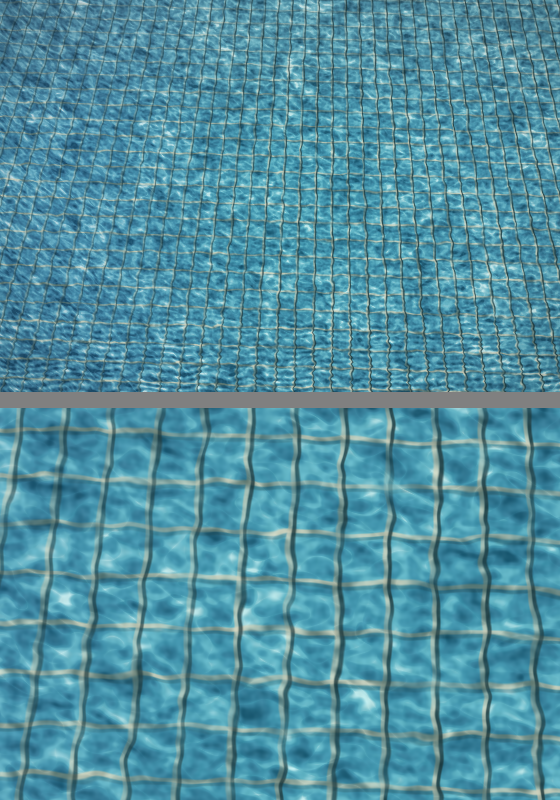
Top: the whole. Bottom: its middle third, enlarged.
Write a WebGL 2 fragment shader that draws this texture.

```glsl
#version 300 es
precision highp float;
// Tiled pool floor seen in perspective through rippling, sunlit water.
uniform vec2 u_resolution;
out vec4 fragColor;

vec2 hash2(vec2 p) {
  vec3 q = fract(p.xyx * vec3(0.1031, 0.1030, 0.0973));
  q += dot(q, q.yzx + 33.33);
  return fract((q.xx + q.yz) * q.zy) * 2.0 - 1.0;
}

// Gradient noise, roughly -0.7 to 0.7.
float noise(vec2 p) {
  vec2 i = floor(p), f = fract(p);
  vec2 s = f * f * f * (f * (f * 6.0 - 15.0) + 10.0);
  float a = dot(hash2(i), f);
  float b = dot(hash2(i + vec2(1, 0)), f - vec2(1, 0));
  float c = dot(hash2(i + vec2(0, 1)), f - vec2(0, 1));
  float d = dot(hash2(i + vec2(1, 1)), f - vec2(1, 1));
  return mix(mix(a, b, s.x), mix(c, d, s.x), s.y);
}

vec2 noise2(vec2 p) {
  return vec2(noise(p), noise(p + vec2(37.2, 91.7)));
}

// Thin bright crests where the noise crosses zero.
float crest(vec2 p, float sharpness) {
  return pow(max(0.0, 1.0 - 2.0 * abs(noise(p))), sharpness);
}

// Soft-edged line; the distance and half width are in canvas heights.
float line(float dist, float halfWidth) {
  float soft = 0.0007 + 0.5 / u_resolution.y;
  return 1.0 - smoothstep(halfWidth - soft, halfWidth + soft, abs(dist));
}

// Signed distance to the nearest whole number, scaled to the canvas.
float nearest(float cell, float spacing) {
  return (fract(cell + 0.5) - 0.5) * spacing;
}

void main() {
  // x and y in canvas heights, with y running down from the top.
  vec2 p = gl_FragCoord.xy / u_resolution.y;
  p.y = 1.0 - p.y;
  float left = 1.0 - smoothstep(0.1, 0.75, p.x);
  float near = smoothstep(0.66, 0.98, p.y);

  // Wave space: crests slope down to the right on the left side.
  vec2 w = vec2(p.x, p.y + 0.3 * exp(-2.0 * p.x));
  w += 0.009 * noise2(w * vec2(13.0, 19.0)) + 0.006 * noise2(w * 37.0 + 5.0);

  // Light focused by the water.
  float broad = noise(w * vec2(5.0, 8.0) + 3.0);
  float swell = noise(w * vec2(18.0, 32.0) + 11.0);
  float detail = noise(w * vec2(40.0, 66.0) + 23.0);
  float fine = noise(w * vec2(80.0, 125.0) + 51.0);
  float net = crest(w * vec2(19.0, 34.0), 4.0);
  float fineNet = crest(w * vec2(38.0, 62.0) + 17.0, 3.0);
  float ripple = sin(p.y * 370.0 + 8.0 * noise(p * vec2(8.0, 7.0)) + 5.0 * swell);
  float patches = smoothstep(-0.3, 0.4, noise(p * vec2(6.0, 9.0) + 7.0));
  float tone = 0.28 + 0.1 * broad + 0.4 * swell + 0.52 * detail + 0.42 * fine;
  tone += (0.12 + 0.16 * patches) * net + (0.14 + 0.12 * patches) * fineNet;
  tone += near * 0.24 * ripple * (0.5 + 0.5 * patches);
  tone -= 0.04 * left + 0.04 * near;

  // Water from shade to sparkle.
  vec3 water = mix(vec3(0.12, 0.33, 0.43), vec3(0.22, 0.47, 0.58), smoothstep(-0.05, 0.24, tone));
  water = mix(water, vec3(0.28, 0.57, 0.67), smoothstep(0.2, 0.44, tone));
  water = mix(water, vec3(0.4, 0.69, 0.76), smoothstep(0.42, 0.64, tone));
  water = mix(water, vec3(0.76, 0.89, 0.9), smoothstep(0.62, 0.98, tone));
  float cyan = exp(-5.0 * dot(p - vec2(0.78, 0.55), p - vec2(0.78, 0.55)));
  water += cyan * vec3(-0.02, 0.02, 0.015) - left * vec3(0.0, 0.02, 0.0);

  // Refraction bends the grid more strongly near the viewer.
  vec2 bend = 0.005 * noise2(w * vec2(16.0, 24.0) + 41.0);
  bend += 0.005 * noise2(w * vec2(38.0, 50.0) + 63.0);
  bend.x += near * 0.0015 * ripple;
  vec2 g = p + bend * (0.8 + 0.4 * p.y);
  g.y -= 0.03 * (g.x - 0.72);

  // Columns converge upwards and rows tighten with distance.
  float colSpacing = (2.23 + g.y) * 0.01526;
  float rowSpacing = (4.4 + g.y) * (4.4 + g.y) / 572.0;
  float col = nearest((g.x - 0.846) / colSpacing, colSpacing);
  float row = nearest(572.0 * (1.0 / 5.008 - 1.0 / (4.4 + g.y)), rowSpacing);

  // Grout: pale joints with a shaded side, fading in patches.
  float wear = clamp(0.85 + 0.7 * noise(p * vec2(23.0, 29.0) + 80.0), 0.3, 1.0);
  float side = mix(0.55, 1.0, smoothstep(0.2, 0.9, p.x));
  float depth = mix(0.65, 1.0, smoothstep(0.0, 0.4, p.y));
  float size = 0.0016 + 0.0007 * p.y;
  vec3 grout = mix(vec3(0.4, 0.49, 0.45), vec3(0.82, 0.82, 0.73), smoothstep(0.1, 0.75, tone));
  vec3 shade = vec3(0.13, 0.23, 0.24);
  vec3 color = water;
  color = mix(color, shade, line(row - 0.0032, size) * 0.3 * wear * side);
  color = mix(color, grout, line(row, size) * 0.88 * wear * depth);
  color = mix(color, shade, line(col - 0.0028, size) * 0.85 * wear * side);
  color = mix(color, grout, line(col + 0.0006, size) * 0.8 * wear * side * depth);

  // Fine grain, a muted haze at the far edge and darker corners.
  color += 0.07 * noise(p * 171.0 + 9.0);
  color = mix(color, vec3(dot(color, vec3(0.3, 0.5, 0.2))), 0.14 * (1.0 - smoothstep(0.0, 0.4, p.y)));
  color *= 1.0 - 0.12 * smoothstep(0.55, 1.0, length((p - vec2(0.72, 0.5)) * vec2(1.0, 1.2)));
  fragColor = vec4(clamp(color, 0.0, 1.0), 1.0);
}
```
